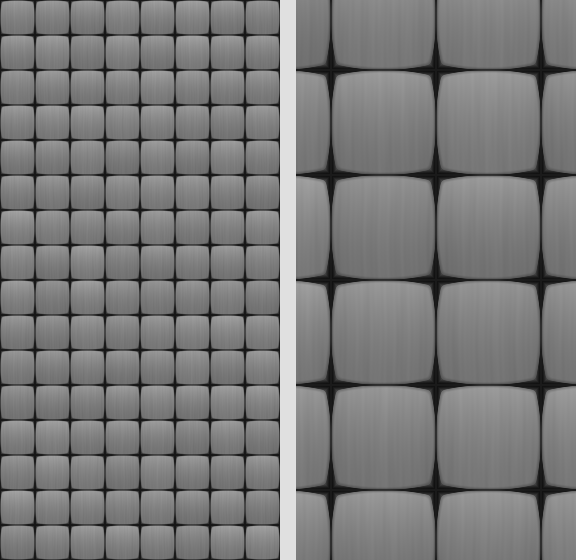
Left: the whole. Right: its middle third, enlarged.
A Shadertoy shader for this pattern:

```glsl
// Grid of bulging brushed-metal pillows with dark star-shaped gaps at the crossings.

const vec2 REPEATS = vec2(8.0, 16.0);
const float CORNER_INSET = 0.065;
const float CORNER_BLEND = 0.035;

float hash(vec2 cell, float seed) {
    vec3 q = fract(vec3(cell, seed) * vec3(0.1031, 0.1137, 0.0973));
    q += dot(q, q.yzx + 33.33);
    return fract((q.x + q.y) * q.z);
}

float smoothMin(float a, float b, float k) {
    float h = max(k - abs(a - b), 0.0) / k;
    return min(a, b) - 0.25 * h * h * k;
}

// Positive inside a square whose sides bow out to the cell border.
float pillowDepth(vec2 p, float inset, float blend) {
    vec2 a = abs(p);
    vec2 side = 0.5 - inset * 4.0 * a.yx * a.yx - a;
    return smoothMin(side.x, side.y, blend);
}

// Fine vertical grooves from layered sines, shifted for each cell.
float brushed(vec2 p, vec2 cell) {
    float sum = 0.0;
    float frequency = 23.0;
    float weight = 0.3;
    for (int i = 0; i < 5; i++) {
        float phase = 6.2832 * hash(cell, float(i) + 1.0);
        float drift = sin(p.y * (3.0 + float(i)) + phase * 2.0);
        sum += weight * sin(p.x * frequency + phase + 0.7 * drift);
        frequency *= 1.57;
        weight *= 0.95;
    }
    return sum;
}

// Vertical sheen, brightest towards the middle of the top edge.
float metalShade(vec2 p, vec2 cell) {
    float height = p.y + 0.5;
    float sheen = 0.15 + 0.04 * (hash(cell, 11.0) - 0.5);
    float tone = 0.03 * (hash(cell, 17.0) - 0.5);
    float sideFalloff = 0.10 * p.x * p.x;
    return 0.457 + tone + sheen * pow(height, 1.6) - sideFalloff
        + 0.013 * brushed(p, cell);
}

// Gap fades from grey beside the pillow to black on the cell border.
float gapShade(vec2 p) {
    vec2 border = 0.5 - abs(p);
    float nearest = min(border.x, border.y);
    float crossing = smoothstep(0.0, 0.22, length(border));
    return mix(0.05, 0.36, smoothstep(0.0, 0.075, nearest)) * mix(0.75, 1.1, crossing);
}

void mainImage(out vec4 fragColor, in vec2 fragCoord) {
    vec2 grid = fragCoord / iResolution.xy * REPEATS;
    vec2 cell = mod(floor(grid), REPEATS);
    vec2 p = fract(grid) - 0.5;
    vec2 pixel = REPEATS / iResolution.xy;
    float edge = max(pixel.x, pixel.y);

    // Pillow face with a soft dark rim
    float depth = pillowDepth(p, CORNER_INSET, CORNER_BLEND);
    float rim = mix(0.78, 1.0, smoothstep(0.0, 0.035, depth));
    float face = metalShade(p, cell) * rim;
    float coverage = smoothstep(-0.5 * edge, 0.5 * edge, depth);
    float shade = mix(gapShade(p), face, coverage);

    // Thin seam between neighbours
    vec2 border = 0.5 - abs(p);
    float seam = 1.0 - smoothstep(0.006, 0.012 + edge * 0.5, min(border.x, border.y));
    shade = mix(shade, 0.12, 0.75 * seam);

    fragColor = vec4(vec3(shade), 1.0);
}
```
